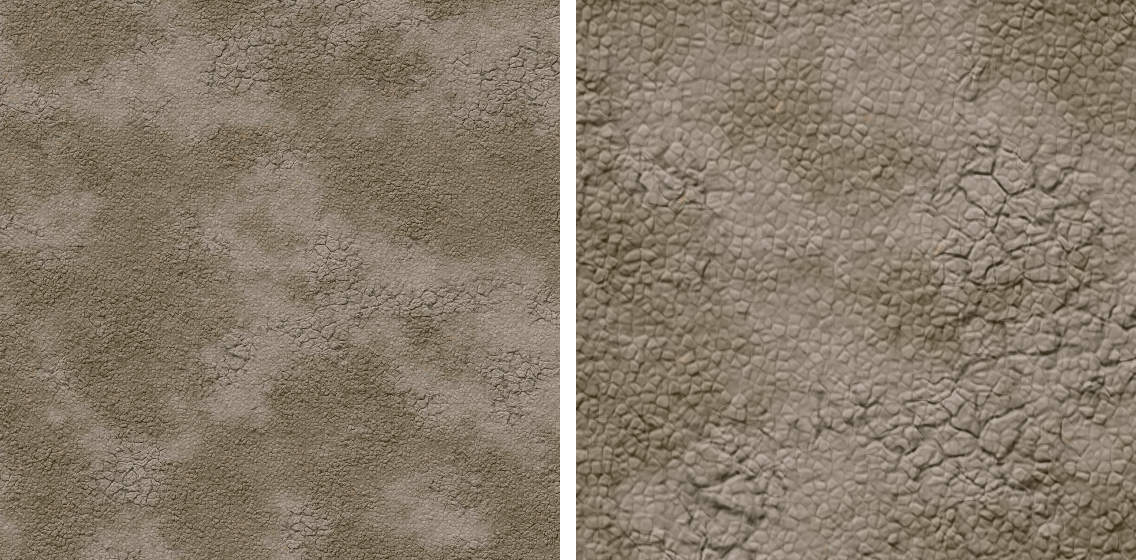
Left: the whole. Right: its middle third, enlarged.
A WebGL 2 fragment shader for this texture:

```glsl
#version 300 es
precision highp float;
// Dry, crumbling earth seen from above: pale cracked crust in ragged patches
// over darker loose soil. A height field of cellular plates, clods and grains
// is lit from above with short cast shadows, then toned along a brown ramp.

uniform vec2 u_resolution;
out vec4 fragColor;

const vec3 SHADOW_BROWN = vec3(0.285, 0.243, 0.165);
const vec3 DUST_BEIGE = vec3(0.675, 0.625, 0.565);
const vec3 OCHRE = vec3(0.62, 0.50, 0.37);
const vec2 LIGHT_DIR = vec2(-0.3, 0.95);
const float LIGHT_STEP = 0.0021;
const float SHADOW_STEP = 0.0055;

float hash(vec2 p) {
    return fract(sin(dot(p, vec2(127.1, 311.7))) * 43758.5);
}

vec2 hash2(vec2 p) {
    return vec2(hash(p), hash(p + vec2(17.3, 41.9)));
}

float noise(vec2 p) {
    vec2 i = floor(p);
    vec2 f = fract(p);
    f = f * f * (3.0 - 2.0 * f);
    float low = mix(hash(i), hash(i + vec2(1.0, 0.0)), f.x);
    float high = mix(hash(i + vec2(0.0, 1.0)), hash(i + vec2(1.0, 1.0)), f.x);
    return mix(low, high, f.y);
}

float fbm(vec2 p) {
    float sum = 0.0;
    float weight = 0.5;
    for (int i = 0; i < 5; i++) {
        sum += weight * noise(p);
        p = mat2(1.6, 1.2, -1.2, 1.6) * p + 7.7;
        weight *= 0.55;
    }
    return sum / 1.055;
}

// Cellular plates: x = flat body (0 inside cracks), y = height with a random tilt.
vec2 plates(vec2 p, float crackWidth) {
    vec2 cell = floor(p);
    vec2 owner = cell;
    vec2 offset = vec2(0.0);
    float nearest = 8.0;
    float second = 8.0;
    for (int y = -1; y <= 1; y++) {
        for (int x = -1; x <= 1; x++) {
            vec2 c = cell + vec2(x, y);
            vec2 d = c + hash2(c) - p;
            float dist = length(d);
            if (dist < nearest) {
                second = nearest;
                nearest = dist;
                owner = c;
                offset = d;
            } else {
                second = min(second, dist);
            }
        }
    }
    float body = smoothstep(0.0, crackWidth, second - nearest);
    vec2 tilt = hash2(owner + 5.3) - 0.5;
    float lift = 0.25 + 0.75 * hash(owner + 9.1);
    return vec2(body, body * lift + 0.6 * dot(offset, tilt));
}

// Ragged distortion that breaks up the straight cell borders.
vec2 warp(vec2 p) {
    vec2 coarse = vec2(noise(p * 30.0), noise(p * 30.0 + 31.0)) - 0.5;
    vec2 fine = vec2(noise(p * 150.0), noise(p * 150.0 + 57.0)) - 0.5;
    return p + 0.012 * coarse + 0.006 * fine;
}

float gritHeight(vec2 p) {
    float grain = plates(p * 150.0 + 8.1, 0.45).y;
    return 0.55 * grain + 0.3 * noise(p * 230.0) + 0.3 * noise(p * 390.0 + 13.0);
}

// x = total height, y = crack depth, z = grit alone.
vec3 ground(vec2 p, float crust, float rough) {
    vec2 q = warp(p) * vec2(1.0, 1.2);
    float gape = 0.1 + 0.25 * noise(p * 35.0 + 4.0);
    vec2 slab = plates(q * 42.0, gape);
    vec2 clod = plates(q * 84.0 + 3.7, gape + 0.1);
    float grit = gritHeight(p);
    float slabWeight = rough * mix(0.3, 0.75, crust);
    float clodWeight = mix(0.15, 0.55, rough);
    float gritWeight = mix(1.0, 0.6, crust);
    float height = slabWeight * slab.y + clodWeight * clod.y + gritWeight * grit;
    float crack = slabWeight * (1.0 - slab.x) + 0.5 * clodWeight * (1.0 - clod.x);
    return vec3(height, crack, grit);
}

// Sparse small stones: x = coverage, y = random shade.
vec2 stones(vec2 p) {
    vec2 cell = floor(p);
    vec2 centre = 0.3 + 0.4 * hash2(cell + 2.9);
    float radius = 0.12 + 0.14 * hash(cell + 6.1);
    float present = step(0.965, hash(cell + 8.3));
    float disc = 1.0 - smoothstep(radius - 0.07, radius + 0.05, length(fract(p) - centre));
    return vec2(present * disc, hash(cell + 4.7));
}

void main() {
    vec2 p = gl_FragCoord.xy / u_resolution.y;

    // Patches of crust and of broken relief
    float broad = fbm(p * vec2(7.0, 9.5) + 2.3);
    float crust = smoothstep(0.42, 0.7, broad + 0.16 * (noise(p * 65.0) - 0.5));
    float rough = smoothstep(0.34, 0.6, fbm(p * vec2(12.0, 15.0) + 19.0));

    // Relief, light and cast shadow
    vec3 here = ground(p, crust, rough);
    float lit = ground(p + LIGHT_STEP * LIGHT_DIR, crust, rough).x;
    float blocker = ground(p + SHADOW_STEP * LIGHT_DIR, crust, rough).x;
    float slope = clamp(here.x - lit, -0.6, 0.5);
    float shadow = clamp(blocker - here.x - 0.1, 0.0, 0.7);
    float tone = 0.575 + 0.2 * crust + 0.2 * (broad - 0.5);
    tone += 0.6 * slope - 0.38 * here.y - 0.3 * shadow + 0.28 * (here.z - 0.5);
    tone += 0.16 * (fbm(p * 24.0 + 8.0) - 0.5);

    // Colour
    vec3 color = mix(SHADOW_BROWN, DUST_BEIGE, clamp(tone, -0.2, 1.15));
    color += vec3(0.004, 0.0, -0.012) * (1.0 - 2.0 * crust);
    vec2 stone = stones(warp(p) * 72.0);
    vec3 stoneColor = mix(OCHRE, DUST_BEIGE, stone.y) * (0.95 + 0.35 * slope);
    color = mix(color, stoneColor, 0.7 * stone.x);
    fragColor = vec4(color, 1.0);
}
```
